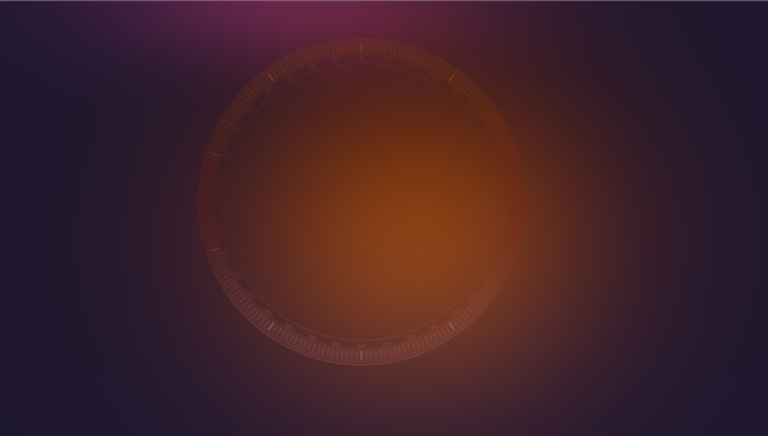
A Shadertoy shader for this background:

```glsl
// A dark navy backdrop lit by a broad orange glow and a magenta glow at the top,
// with a faint dial of fine ticks and dashes laid over it.
// Glows are elliptical Gaussians; the dial repeats its marks in polar coordinates.

#define DIAL_CENTER vec2(0.829, 0.537)
#define DIAL_RADIUS 0.374
#define GLOW_CENTER vec2(0.958, 0.447)
#define GLOW_FALLOFF vec2(5.2, 6.5)
#define BLUSH_CENTER vec2(0.68, 1.01)
#define BLUSH_FALLOFF vec2(5.0, 45.0)
#define FINE_TICKS 200.0
#define MAJOR_TICKS 10.0
#define DASHES 36.0

const float TAU = 6.2831853;

float gaussian(vec2 p, vec2 center, vec2 falloff) {
    vec2 d = p - center;
    return exp(-dot(d * d, falloff));
}

// Soft coverage of a stripe of given half width around zero
float stripe(float d, float halfWidth, float blur) {
    return 1.0 - smoothstep(halfWidth - blur, halfWidth + blur, abs(d));
}

// Arc length to the nearest of count evenly spaced marks
float arcToMark(float angle, float count, float radius) {
    float turn = angle / TAU * count;
    return (fract(turn + 0.5) - 0.5) * TAU / count * radius;
}

vec3 backdrop(vec2 p) {
    float glow = gaussian(p, GLOW_CENTER, GLOW_FALLOFF);
    float blush = gaussian(p, BLUSH_CENTER, BLUSH_FALLOFF);
    vec3 color = vec3(0.118, 0.092, 0.183);
    color += vec3(0.42, 0.0, -0.095) * glow;
    color.g += 0.16 * pow(glow, 1.3);
    // The warm light is browner above and rosier below
    color -= vec3(0.0, 0.08, 0.25) * (p.y - GLOW_CENTER.y) * glow;
    color += vec3(0.26, 0.055, 0.13) * blush;
    return color;
}

// Opacity of all dial markings
float dial(vec2 q, float pixel) {
    float r = length(q);
    float angle = atan(q.x, q.y);
    float blur = 0.75 * pixel;

    float band = 0.13 * stripe(r - 0.355, 0.019, 0.003);
    float rims = 0.20 * stripe(r - DIAL_RADIUS, 0.0015, blur)
               + 0.12 * stripe(r - 0.366, 0.001, blur)
               + 0.16 * stripe(r - 0.318, 0.0015, blur);

    float fine = stripe(arcToMark(angle, FINE_TICKS, r), 0.0025, blur)
               * stripe(r - 0.352, 0.009, blur);
    float major = stripe(arcToMark(angle, MAJOR_TICKS, r), 0.002, blur)
                * stripe(r - 0.353, 0.011, blur);
    float dashes = stripe(arcToMark(angle, DASHES, r), 0.009, 0.003)
                 * stripe(r - 0.331, 0.0045, 0.002);

    return band + rims + 0.16 * fine + 0.38 * major + 0.17 * dashes;
}

// Orange at the top, red at the sides, rose at the bottom
vec3 dialTint(float height) {
    vec3 amber = vec3(0.52, 0.26, 0.05);
    vec3 red = vec3(0.48, 0.12, 0.07);
    vec3 rose = vec3(0.66, 0.40, 0.38);
    vec3 upper = mix(red, amber, smoothstep(0.0, 0.8, height));
    return mix(upper, rose, smoothstep(0.05, 0.85, -height));
}

void mainImage(out vec4 fragColor, in vec2 fragCoord) {
    vec2 p = fragCoord / iResolution.y;
    float pixel = 1.0 / iResolution.y;
    vec3 color = backdrop(p);

    vec2 q = p - DIAL_CENTER;
    vec3 tint = dialTint(q.y / DIAL_RADIUS);
    color = mix(color, tint, min(dial(q, pixel), 0.7));

    // Pale hairline along the top edge
    float hairline = smoothstep(0.9977 - pixel, 0.9977 + pixel, p.y);
    color = mix(color, vec3(0.55, 0.50, 0.55), 0.7 * hairline);

    fragColor = vec4(clamp(color, 0.0, 1.0), 1.0);
}
```
